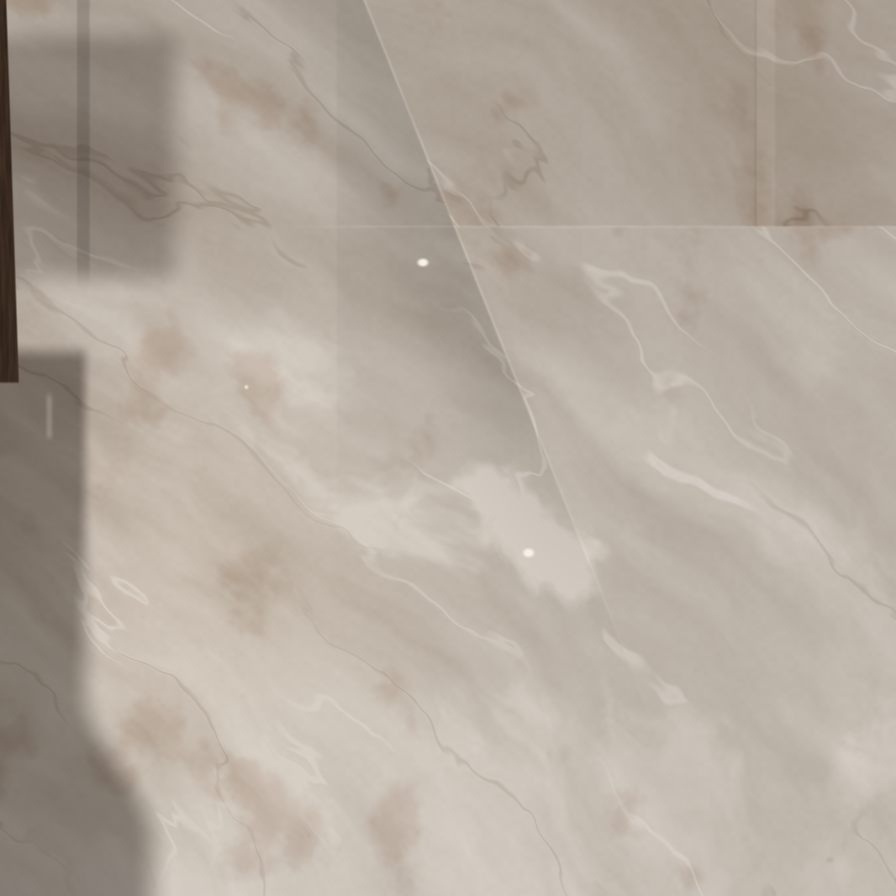
Write a WebGL 1 fragment shader that draws this texture.

```glsl
precision highp float;
// Polished beige marble floor with slanting veins, milky clouds and tile seams.
// Stretched, warped fractal noise makes the stone; soft masks add the shadows,
// a dark wooden leg at the left edge and a few glints.
uniform vec2 u_resolution;

float hash(vec2 p) {
  return fract(sin(dot(p, vec2(127.1, 311.7))) * 43758.5453);
}

float noise(vec2 p) {
  vec2 i = floor(p), f = fract(p);
  f = f * f * (3.0 - 2.0 * f);
  return mix(mix(hash(i), hash(i + vec2(1.0, 0.0)), f.x),
             mix(hash(i + vec2(0.0, 1.0)), hash(i + vec2(1.0, 1.0)), f.x), f.y);
}

float fbm(vec2 p) {
  float sum = 0.0, amp = 0.5;
  for (int i = 0; i < 5; i++) {
    sum += amp * noise(p);
    p = mat2(0.8, 0.6, -0.6, 0.8) * p * 2.03 + 7.3;
    amp *= 0.5;
  }
  return sum / 0.97;
}

// 1 inside the half-width w of a line at distance d, with edge softness s
float band(float d, float w, float s) {
  return 1.0 - smoothstep(w - s, w + s, abs(d));
}

float softBox(vec2 p, vec2 center, vec2 halfSize, float s) {
  vec2 d = abs(p - center) - halfSize;
  return (1.0 - smoothstep(-s, s, d.x)) * (1.0 - smoothstep(-s, s, d.y));
}

vec3 marble(vec2 p, float tile) {
  // Axes along and across the veins, which steepen towards the bottom
  float angle = mix(-0.78, -0.5, p.y);
  vec2 along = vec2(cos(angle), sin(angle));
  vec2 q = vec2(dot(p, along), dot(p, vec2(-along.y, along.x))) + tile * 3.7;
  vec2 warp = vec2(fbm(q * 4.0 + 2.0), fbm(q * 4.0 + 19.0)) - 0.5;
  vec2 v = q + warp * vec2(0.22, 0.13);

  float broad = fbm(v * vec2(3.0, 8.0) + 5.0);
  float streak = fbm(v * vec2(6.0, 24.0) + 31.0);
  float tone = 0.58 + 0.5 * (0.5 - p.y) + 0.85 * (broad - 0.5) + 0.4 * (streak - 0.5);

  // Milky clouds gathered along a diagonal below the middle
  vec2 c = p - vec2(0.62, 0.38);
  float belt = exp(-18.0 * pow(c.x * 0.5 + c.y * 0.85, 2.0) - 5.0 * dot(c, c));
  float cloud = smoothstep(0.5, 0.72, fbm(v * vec2(8.0, 13.0) + 47.0));
  tone += belt * (0.5 * cloud - 0.06);

  // Thin veins: dark hairlines and pale threads that come and go
  float patches = smoothstep(0.42, 0.65, noise(q * 6.0 + 61.0));
  tone -= 0.24 * patches * band(fbm(v * vec2(3.0, 9.0) + 71.0) - 0.5, 0.008, 0.008);
  tone += 0.26 * (1.0 - patches) * band(fbm(v * vec2(2.5, 8.0) + 83.0) - 0.48, 0.008, 0.008);

  // Cream light at the lower left, fine grain everywhere
  float glow = exp(-9.0 * dot(p - vec2(0.2, 0.35), p - vec2(0.2, 0.35)));
  tone += 0.16 * glow + 0.05 * (noise(p * 170.0) - 0.5);
  vec3 color = mix(vec3(0.59, 0.54, 0.485), vec3(0.81, 0.78, 0.745), clamp(tone, 0.0, 1.1));
  color += vec3(0.012, 0.002, -0.012) * glow;
  float rust = smoothstep(0.62, 0.8, fbm(q * 11.0 + 97.0));
  return color - vec3(0.05, 0.07, 0.08) * rust;
}

void main() {
  vec2 p = gl_FragCoord.xy / u_resolution;

  // Tiles: one slanted joint, one level joint
  float slant = p.x - 0.405 - 0.4 * (1.0 - p.y);
  float above = smoothstep(0.745, 0.749, p.y);
  float right = smoothstep(-0.002, 0.002, slant);
  vec3 color = mix(marble(p, 0.0), marble(p, 1.0), above * right);
  float fade = smoothstep(0.1, 0.8, p.y);
  color *= 1.0 - 0.09 * fade * (1.0 - right) * smoothstep(-0.13, 0.0, slant);
  color += 0.06 * fade * band(slant - 0.002, 0.001, 0.002);
  color += 0.045 * band(p.y - 0.747, 0.001, 0.002) * smoothstep(0.3, 0.45, p.x);

  // Faint upright reflections
  color *= 1.0 - 0.03 * smoothstep(0.374, 0.378, p.x) * (1.0 - right) * smoothstep(0.3, 0.7, p.y);
  color += 0.025 * above * band(p.x - 0.855, 0.01, 0.002);
  color -= 0.03 * above * band(p.x - 0.843, 0.001, 0.002);

  // Soft shadows at the left: a block above, a widening column below
  float block = softBox(p, vec2(0.05, 0.825), vec2(0.145, 0.135), 0.022);
  float edge = 0.095 + 0.075 * (1.0 - smoothstep(0.06, 0.23, p.y));
  float blur = mix(0.025, 0.009, smoothstep(0.1, 0.5, p.y));
  float column = 1.0 - smoothstep(edge - blur, edge + blur, p.x);
  column *= 1.0 - smoothstep(0.595, 0.62, p.y);
  color *= mix(vec3(1.0), vec3(0.79, 0.775, 0.77), block);
  color *= mix(vec3(1.0), vec3(0.645, 0.63, 0.62), column);
  color *= 1.0 - 0.13 * band(p.x - 0.093, 0.007, 0.002) * smoothstep(0.67, 0.72, p.y);
  float dashes = smoothstep(0.6, 0.72, noise(vec2(3.0, p.y * 15.0)));
  color += 0.1 * column * dashes * band(p.x - 0.055, 0.003, 0.003);

  // Wooden leg, narrowing upwards
  float leg = 1.0 - smoothstep(-0.0015, 0.0015, p.x - 0.021 + 0.033 * (p.y - 0.573));
  leg *= smoothstep(0.571, 0.575, p.y);
  float woodGrain = fbm(p * vec2(260.0, 22.0));
  color = mix(color, vec3(0.22, 0.16, 0.12) * (0.7 + 0.6 * woodGrain), leg);

  // Small glints
  float glint = length((p - vec2(0.472, 0.707)) * vec2(0.8, 1.1));
  glint = min(glint, length((p - vec2(0.59, 0.383)) * vec2(0.8, 1.0)));
  glint = min(glint, length(p - vec2(0.275, 0.568)) + 0.003);
  color = mix(color, vec3(0.97, 0.95, 0.9), 1.0 - smoothstep(0.002, 0.007, glint));

  gl_FragColor = vec4(color, 1.0);
}
```
